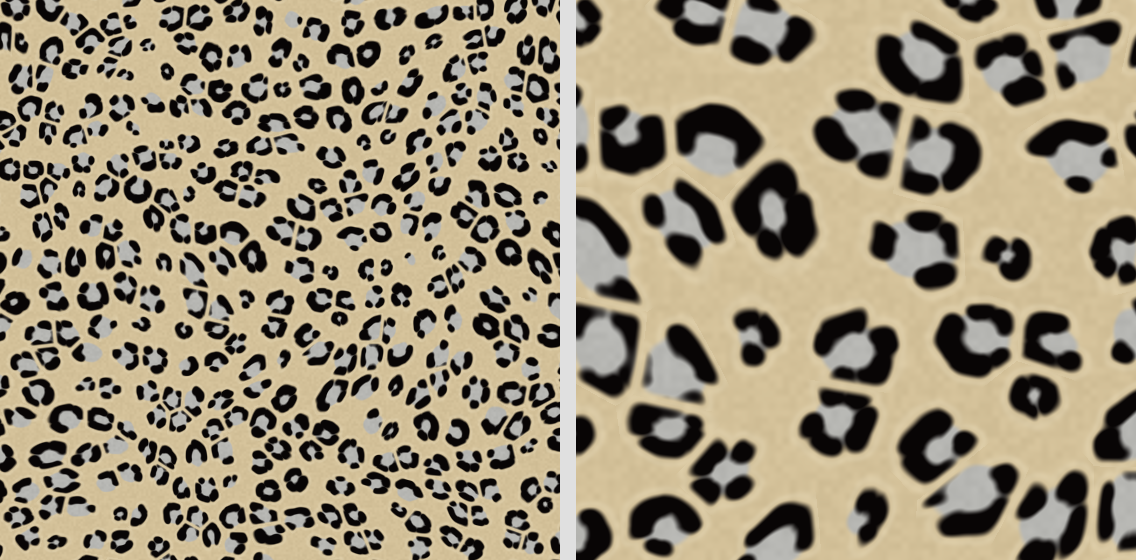
Left, the full canvas; right, a detail of the centre.
This pattern is drawn by a Shadertoy shader. Its source:

```glsl
// Leopard rosettes: broken black rings with grey hearts on a sandy ground.

const float TAU = 6.2831853;
const float CELLS = 18.0;
const vec3 SAND = vec3(0.825, 0.752, 0.595);
const vec3 HALO = vec3(0.87, 0.81, 0.67);
const vec3 GREY = vec3(0.715, 0.715, 0.70);
const vec3 INK = vec3(0.03, 0.018, 0.018);

vec2 hash2(vec2 p) {
    vec3 h = fract(p.xyx * vec3(0.1031, 0.1030, 0.0973));
    h += dot(h, h.yzx + 33.33);
    return fract((h.xx + h.yz) * h.zy);
}

// Smooth two-channel value noise in the range -1 to 1
vec2 noise2(vec2 p) {
    vec2 i = floor(p), f = fract(p);
    f = f * f * (3.0 - 2.0 * f);
    vec2 low = mix(hash2(i), hash2(i + vec2(1, 0)), f.x);
    vec2 high = mix(hash2(i + vec2(0, 1)), hash2(i + vec2(1, 1)), f.x);
    return 2.0 * mix(low, high, f.y) - 1.0;
}

mat2 rotation(float a) {
    float c = cos(a), s = sin(a);
    return mat2(c, s, -s, c);
}

float smoothMin(float a, float b, float k) {
    float h = max(k - abs(a - b), 0.0) / k;
    return min(a, b) - 0.25 * h * h * k;
}

float smoothMax(float a, float b, float k) {
    return -smoothMin(-a, -b, k);
}

// Round-ended arc centred on the +x axis
float arcDistance(vec2 p, float radius, float halfAngle, float thickness) {
    p.y = abs(p.y);
    float d = atan(p.y, p.x) < halfAngle
        ? abs(length(p) - radius)
        : length(p - radius * vec2(cos(halfAngle), sin(halfAngle)));
    return d - thickness;
}

// Staggered, jittered centre of a cell
vec2 cellCentre(vec2 id) {
    float stagger = 0.5 * mod(id.y, 2.0);
    return id + vec2(stagger, 0.5) + 0.56 * (hash2(id) - 0.5);
}

// Ring of three to five uneven blobs, some of them missing
float brokenRing(vec2 p, vec2 id, float radius, float thickness) {
    float count = 3.0 + floor(3.0 * hash2(id + 17.0).x);
    float step = TAU / count;
    float d = 1.0;
    for (float i = 0.0; i < count; i++) {
        vec2 shape = hash2(id + vec2(31.0, 57.0) * (i + 1.0));
        vec2 place = hash2(id + vec2(73.0, 41.0) * (i + 1.0));
        if (i > 0.5 && place.y < 0.14) continue;
        float angle = step * (i + 0.4 * (place.x - 0.5));
        float halfAngle = step * mix(0.02, 0.37, shape.x);
        float thick = thickness * mix(0.82, 1.2, shape.y);
        float blob = arcDistance(rotation(-angle) * p, radius, halfAngle, thick);
        d = smoothMin(d, blob, 0.05);
    }
    return d;
}

float coverage(float d, float softness) {
    return smoothstep(softness, -softness, d);
}

void mainImage(out vec4 fragColor, in vec2 fragCoord) {
    float side = min(iResolution.x, iResolution.y);
    vec2 uv = fragCoord / side;
    vec2 p = uv * CELLS;
    p += 0.45 * noise2(p * 0.27 + 9.0);

    // Nearest rosette centre
    vec2 home = floor(p), id = home, centre = p;
    float nearest = 100.0;
    for (float y = -2.0; y <= 2.0; y++)
    for (float x = -2.0; x <= 2.0; x++) {
        vec2 cell = home + vec2(x, y);
        vec2 c = cellCentre(cell);
        float d = length(p - c);
        if (d < nearest) { nearest = d; id = cell; centre = c; }
    }

    // Distance to the border shared with neighbouring rosettes
    float border = 1.0;
    for (float y = -2.0; y <= 2.0; y++)
    for (float x = -2.0; x <= 2.0; x++) {
        if (x == 0.0 && y == 0.0) continue;
        vec2 other = cellCentre(id + vec2(x, y));
        float d = dot(0.5 * (centre + other) - p, normalize(other - centre));
        border = smoothMin(border, d, 0.05);
    }

    // Local frame: random turn, stretch and wobbly outline
    vec2 spin = hash2(id + 101.0), size = hash2(id + 211.0);
    vec2 q = rotation(TAU * spin.x) * (p - centre);
    q *= vec2(mix(0.82, 1.0, spin.y), mix(1.15, 1.0, spin.y));
    q += 0.035 * noise2(p * 4.5);

    bool small = size.x < 0.10;
    float radius = small ? 0.17 : mix(0.25, 0.35, size.y);
    float thickness = small ? 0.09 : mix(0.112, 0.138, size.x);
    float gap = 0.06 - border;
    float ink = smoothMax(brokenRing(q, id, radius, thickness), gap, 0.08);
    float heart = smoothMax(length(q) - 0.97 * radius, gap, 0.08);

    // Paint ground, heart, pale rim and ink
    float soft = CELLS * max(0.0021, 0.75 / side);
    vec3 ground = mix(SAND, HALO, 0.6 * exp(-pow((ink - 0.07) / 0.04, 2.0)));
    vec3 colour = mix(ground, GREY, coverage(heart, soft));
    colour += 0.018 * noise2(uv * 240.0).x;
    colour = mix(colour, INK, coverage(ink, soft));
    fragColor = vec4(colour, 1.0);
}
```
